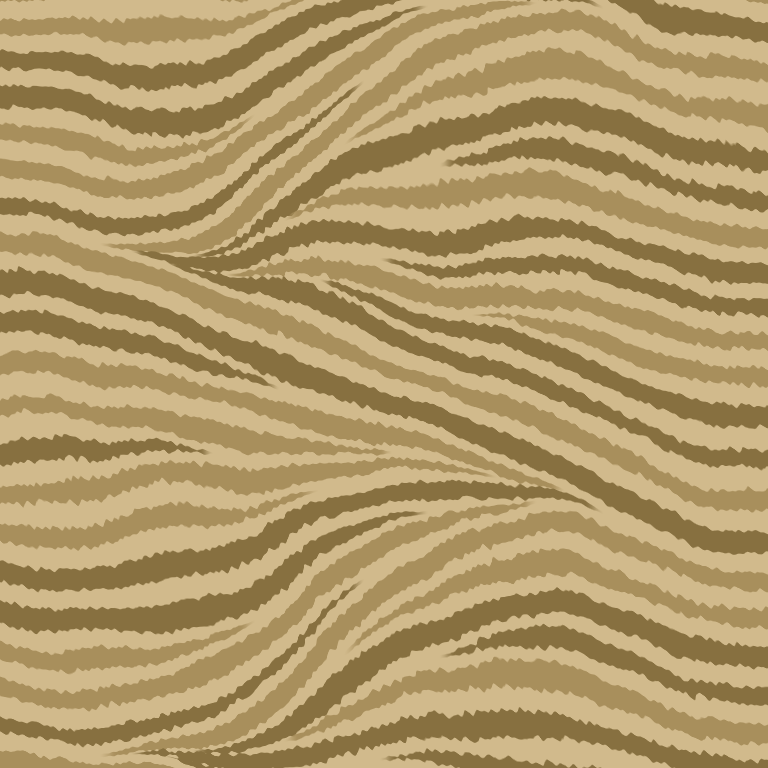
A Shadertoy shader for this pattern:

```glsl
// Animal-hide stripes in two browns on sand. Each column is cut into lanes whose
// widths swell and vanish along x, so stripes taper and their neighbours close up.
// A smooth flow bends the lanes; stretched gradient noise frays edges like fur.

const float LANES = 24.0;
const float FULL_LANES = 2.0;     // lanes that cross the whole canvas
const float FIRST_BORN = 13.0;    // lanes from here on start inside the canvas
const float PERIOD = 0.651;       // vertical repeat
const float TAPER = 0.28;         // length of a stripe tip

const vec3 SAND = vec3(0.82, 0.73, 0.55);
const vec3 TAN = vec3(0.66, 0.56, 0.36);
const vec3 BROWN = vec3(0.53, 0.44, 0.25);

vec2 randomGradient(vec2 cell) {
    float h = fract(sin(dot(cell, vec2(127.1, 311.7))) * 43758.55);
    return vec2(cos(6.2832 * h), sin(6.2832 * h));
}

float gradientNoise(vec2 p) {
    vec2 i = floor(p), f = fract(p);
    vec2 u = f * f * f * (f * (f * 6.0 - 15.0) + 10.0);
    vec2 e = vec2(0.0, 1.0);
    float a = dot(randomGradient(i), f);
    float b = dot(randomGradient(i + e.yx), f - e.yx);
    float c = dot(randomGradient(i + e.xy), f - e.xy);
    float d = dot(randomGradient(i + e.yy), f - e.yy);
    return mix(mix(a, b, u.x), mix(c, d, u.x), u.y);
}

// A hump in the flow, repeating vertically with the lanes
float hump(vec2 p, vec2 centre, float width) {
    float across = (p.x - centre.x) / width;
    float band = 0.5 + 0.5 * cos(6.2832 * (p.y - centre.y) / PERIOD);
    return exp(-across * across) * band;
}

// Height of the first lane, falling from left to right
float anchorHeight(float x) {
    return 0.70 - 0.33 * smoothstep(-0.1, 1.1, x);
}

// Vertical displacement of the stripes
float flow(vec2 p) {
    float waves = 0.035 * gradientNoise(p * vec2(4.5, 3.0) + 7.3)
                + 0.010 * gradientNoise(p * vec2(11.0, 6.0) + 2.1);
    return waves + 0.055 * hump(p, vec2(0.53, 0.30), 0.13)
                 + 0.045 * hump(p, vec2(0.23, 0.47), 0.14);
}

// Relative width of a lane at x: full, dying to the right, or born on the way
float laneWidth(float lane, float x) {
    float spread = fract(lane * 0.618);
    if (lane < FULL_LANES) return 1.0;
    if (lane < FIRST_BORN) {
        float end = 0.25 + 0.6 * spread;
        return 1.0 - smoothstep(end - TAPER, end, x);
    }
    float start = 0.08 + 0.52 * spread;
    return smoothstep(start, start + TAPER, x);
}

// Hair-like fringe, with calmer and rougher stretches
float fringe(vec2 p) {
    float strength = 0.0065 + 0.005 * gradientNoise(p * 7.0);
    vec2 slanted = vec2(p.x + 0.3 * p.y, p.y);
    float hairs = gradientNoise(slanted * vec2(125.0, 38.0));
    float tufts = gradientNoise(slanted * vec2(55.0, 30.0) + 5.0);
    return strength * (hairs + 0.5 * tufts);
}

// Coverage of one stripe at a signed vertical offset from its axis
float stripe(float offset, float halfWidth, float fray, float pixel) {
    float edge = halfWidth + fray * smoothstep(0.0, 0.006, halfWidth);
    float cover = clamp(0.5 + (edge - abs(offset)) / pixel, 0.0, 1.0);
    return cover * smoothstep(0.0015, 0.003, halfWidth);
}

void mainImage(out vec4 fragColor, in vec2 fragCoord) {
    vec2 uv = fragCoord / iResolution.xy;
    float pixel = 1.2 / iResolution.y;
    float depth = anchorHeight(uv.x) + flow(uv) - uv.y;
    float fray = fringe(uv);

    // Scale the lanes so that they always fill one period
    float total = 0.0;
    for (float lane = 0.0; lane < LANES; lane++) total += laneWidth(lane, uv.x);
    float unit = PERIOD / total;

    // Stack the lanes downwards and paint the stripe inside each
    vec3 color = SAND;
    float top = 0.0;
    for (float lane = 0.0; lane < LANES; lane++) {
        float width = laneWidth(lane, uv.x);
        float axis = top + 0.5 * width * unit;
        float offset = mod(depth - axis + 0.5 * PERIOD, PERIOD) - 0.5 * PERIOD;
        float swell = 1.0 + 0.55 * gradientNoise(vec2(uv.x * 5.0, lane * 7.37));
        float halfWidth = 0.25 * unit * pow(width, 0.6) * swell;
        vec3 tone = fract((lane + 1.0) * 0.29) < 0.5 ? TAN : BROWN;
        color = mix(color, tone, stripe(offset, halfWidth, fray, pixel));
        top += width * unit;
    }
    fragColor = vec4(color, 1.0);
}
```
